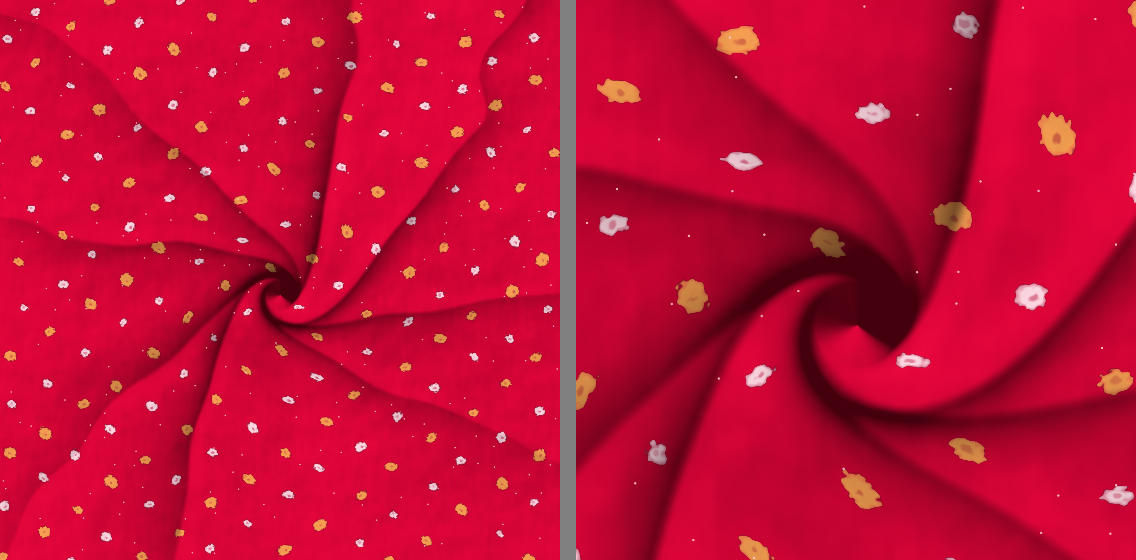
Left, the full canvas; right, a detail of the centre.
Give the GLSL for this texture, as a Shadertoy shader.

```glsl
// Red tie-dyed cloth twisted into a spiral, with rows of white and orange knots.
// A staggered diagonal lattice places the knots; each fold is a spiral curve in
// polar coordinates with a one-sided shadow, over noise-based crumples and weave.

const vec2 TWIST_CENTER = vec2(0.501, 0.473);
const vec2 KNOT_SPACING = vec2(0.082, 0.069);
const vec3 RED = vec3(0.86, 0.015, 0.22);
const vec3 SHADOW_RED = vec3(0.22, 0.0, 0.04);
const vec3 WHITE = vec3(0.98, 0.83, 0.87);
const vec3 PINK = vec3(0.84, 0.39, 0.51);
const vec3 ORANGE = vec3(0.96, 0.62, 0.32);
const vec3 CORAL = vec3(0.95, 0.42, 0.30);

// Each fold: outer angle, twist, signed shadow width, depth
const int FOLD_COUNT = 8;
const vec4 FOLDS[FOLD_COUNT] = vec4[FOLD_COUNT](
    vec4(1.414, 0.048, 0.050, 0.85), vec4(1.030, 0.125, -0.038, 0.75),
    vec4(0.175, 0.077, -0.045, 0.55), vec4(-0.454, 0.068, -0.045, 0.45),
    vec4(-1.815, 0.091, -0.046, 0.75), vec4(-2.356, 0.065, -0.055, 0.50),
    vec4(3.037, 0.077, 0.045, 0.50), vec4(2.409, 0.077, 0.045, 0.45));

float hash(vec2 p) {
    return fract(sin(dot(p, vec2(127.1, 311.7))) * 43758.5453);
}

float noise(vec2 p) {
    vec2 i = floor(p), f = fract(p);
    f = f * f * (3.0 - 2.0 * f);
    return mix(mix(hash(i), hash(i + vec2(1, 0)), f.x),
               mix(hash(i + vec2(0, 1)), hash(i + vec2(1, 1)), f.x), f.y);
}

float fbm(vec2 p) {
    float sum = 0.0, amplitude = 0.5;
    for (int i = 0; i < 4; i++) {
        sum += amplitude * noise(p);
        p = mat2(0.8, 0.6, -0.6, 0.8) * p * 2.1;
        amplitude *= 0.5;
    }
    return sum;
}

vec2 rotate(vec2 p, float angle) {
    float c = cos(angle), s = sin(angle);
    return vec2(c * p.x - s * p.y, s * p.x + c * p.y);
}

// Darkness on the shaded side of one spiral fold, minus a faint lit edge
float foldShadow(vec2 d, vec4 fold, float wobble) {
    float r = max(length(d), 0.025);
    float turn = fold.y / r;
    float angle = atan(d.y, d.x) - fold.x + turn + wobble;
    angle = atan(sin(angle), cos(angle));
    float across = r * angle / sqrt(1.0 + turn * turn) * sign(fold.z);
    float width = abs(fold.z) * (0.25 + 1.6 * min(r, 0.45));
    float dark = smoothstep(-0.005, 0.005, across) * exp(-max(across, 0.0) / width);
    float lit = exp(-pow((across + 0.018) / 0.014, 2.0));
    float reach = mix(1.0, 0.4, smoothstep(0.12, 0.55, r));
    return fold.w * reach * (dark - 0.13 * lit) * (0.5 + 0.5 * cos(angle));
}

// Slope of the crumpled surface along the light direction
float crumple(vec2 p, float scale) {
    return fbm(p * scale) - fbm(p * scale + vec2(-0.22, 0.28));
}

// Ragged knot: returns colour and coverage
vec4 knot(vec2 d, vec2 id, float squash, float pixel) {
    float isOrange = mod(id.y, 2.0);
    float seed = hash(id + 7.3);
    float radius = mix(0.0092, 0.0112, isOrange) * mix(0.82, 1.2, seed);
    vec2 q = rotate(d, hash(id + 2.9) * 1.6 - 0.8);
    q.y *= mix(1.1, 1.45, hash(id + 5.1)) * squash;
    float grain = noise(d * 330.0 + id * 9.0);
    float edge = length(q) - radius + (grain - 0.5) * 0.005;
    float heart = length(q - radius * 0.3 * vec2(seed - 0.5, 0.4 - seed));
    float mark = 1.0 - smoothstep(0.0012, 0.0038, heart + (grain - 0.5) * 0.004);
    float rim = smoothstep(-0.0035, 0.0, edge);
    vec3 color = mix(mix(WHITE, ORANGE, isOrange), mix(PINK, CORAL, isOrange), 0.75 * rim);
    color = mix(color, mix(PINK, CORAL * 0.85, isOrange), mark * (0.45 + 0.45 * seed));
    return vec4(color, 1.0 - smoothstep(-pixel, pixel, edge));
}

// Searches neighbouring cells of the staggered lattice
vec4 knots(vec2 p, float squash, float pixel) {
    vec2 q = rotate(p - vec2(0.831, 0.173), -0.62) / KNOT_SPACING + 0.5;
    vec4 result = vec4(0.0);
    for (int j = -1; j <= 1; j++) {
        float row = floor(q.y) + float(j);
        float column = floor(q.x + 0.3 * row);
        for (int i = -1; i <= 1; i++) {
            vec2 id = vec2(column + float(i), row);
            vec2 jitter = 0.24 * (vec2(hash(id), hash(id + 31.7)) - 0.5);
            vec2 center = id + 0.5 - vec2(0.3 * row, 0.0) + jitter;
            vec4 spot = knot(rotate((q - center) * KNOT_SPACING, 0.62), id, squash, pixel);
            result = mix(result, vec4(spot.rgb, 1.0), spot.a);
        }
    }
    return result;
}

void mainImage(out vec4 fragColor, in vec2 fragCoord) {
    float pixel = 1.0 / min(iResolution.x, iResolution.y);
    vec2 p = fragCoord * pixel, d = p - TWIST_CENTER;
    float r = length(d), nearTwist = exp(-r * r * 50.0);

    // Folds, broad undulation, crumples and weave
    float shade = 0.16 * (fbm(p * 5.0) - 0.35) + 0.12 * nearTwist;
    float wobble = 0.14 * (noise(p * 9.0) - 0.5);
    for (int i = 0; i < FOLD_COUNT; i++) shade += foldShadow(d, FOLDS[i], wobble);
    vec2 swirled = rotate(d, 0.07 / max(r, 0.06));
    shade += 0.22 * crumple(swirled + 3.0, 13.0) + 0.16 * crumple(p, 32.0);
    shade += 0.05 * (noise(p * vec2(150.0, 35.0)) - 0.5);
    vec3 color = mix(RED, SHADOW_RED, clamp(shade, 0.0, 0.92));
    color += vec3(0.35, 0.10, 0.14) * clamp(-shade, 0.0, 0.3);

    // Knots bend and flatten towards the twist
    vec2 bent = TWIST_CENTER + rotate(d, 0.5 * nearTwist);
    bent += 0.018 * (vec2(noise(p * 4.0), noise(p * 4.0 + 19.0)) - 0.5);
    vec4 spots = knots(bent, 1.0 + 0.5 * nearTwist, pixel);
    color = mix(color, spots.rgb * (1.0 - 0.6 * clamp(shade, 0.0, 0.9)), spots.a);

    // Sparse pale specks
    vec2 cell = floor(p * 22.0);
    vec2 speck = (cell + 0.1 + 0.8 * vec2(hash(cell), hash(cell + 11.0))) / 22.0;
    float fleck = 1.0 - smoothstep(0.0004, 0.0004 + pixel, length(p - speck));
    color = mix(color, WHITE, 0.8 * fleck * step(0.55, hash(cell + 43.0)));
    fragColor = vec4(color, 1.0);
}
```
